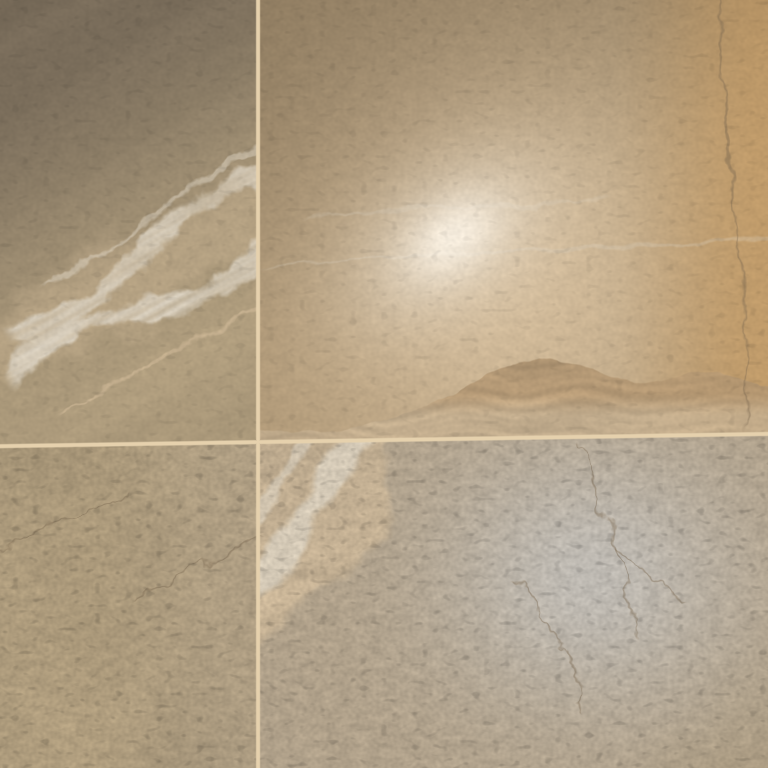
Reproduce this texture procedurally as a Shadertoy shader.

```glsl
// Polished sandstone wall: four large tiles split by two thin joints.
// Each tile has its own tone, veins or strata; gradient noise adds grain,
// and soft glows give the polished sheen.

const float JOINT_X = .336;
const float JOINT_Y = .419;
const float JOINT_TILT = .016;
const float JOINT_HALF = .0026;
const float GRAIN = .075;

const vec3 GROUT = vec3(.90, .82, .68);
const vec3 SHADE = vec3(.47, .42, .35);
const vec3 STONE = vec3(.67, .60, .48);
const vec3 TAN = vec3(.67, .58, .45);
const vec3 SAND = vec3(.82, .73, .60);
const vec3 AMBER = vec3(.76, .61, .41);
const vec3 DUNE = vec3(.69, .58, .44);
const vec3 GREY = vec3(.69, .63, .54);
const vec3 COOL = vec3(.75, .735, .71);
const vec3 VEIN = vec3(.84, .80, .73);
const vec3 CRACK = vec3(.47, .40, .31);
const vec3 LAMP = vec3(1., .97, .92);

// Crack ends: start.xy, end.xy
const int CRACKS = 7;
const vec4 CRACK_ENDS[CRACKS] = vec4[CRACKS](
    vec4(.75, .425, .79, .325), vec4(.79, .33, .835, .165),
    vec4(.665, .245, .74, .15), vec4(.738, .155, .762, .07),
    vec4(.80, .29, .895, .215), vec4(-.02, .275, .17, .365),
    vec4(.17, .215, .345, .305));

vec2 gradient(vec2 cell) {
    vec3 h = fract(cell.xyx * vec3(.1031, .1030, .0973));
    h += dot(h, h.yzx + 33.33);
    float angle = 6.2832 * fract((h.x + h.y) * h.z);
    return vec2(cos(angle), sin(angle));
}

float noise(vec2 p) {
    vec2 i = floor(p), f = p - i, e = vec2(1, 0);
    vec2 u = f * f * (3. - 2. * f);
    float low = mix(dot(gradient(i), f), dot(gradient(i + e), f - e), u.x);
    float high = mix(dot(gradient(i + e.yx), f - e.yx), dot(gradient(i + 1.), f - 1.), u.x);
    return mix(low, high, u.y);
}

float fbm(vec2 p) {
    float sum = 0., gain = 1.;
    for (int i = 0; i < 4; i++) {
        sum += gain * noise(p);
        p = mat2(1.6, 1.2, -1.2, 1.6) * p + 7.3;
        gain *= .5;
    }
    return sum;
}

float glow(vec2 q, vec2 radius) {
    q /= radius;
    return exp(-dot(q, q));
}

// Wandering, tapered stroke between two ends; bend makes it S-shaped
float stroke(vec2 p, vec4 ends, float bend, float width, float rough) {
    vec2 span = ends.zw - ends.xy, dir = normalize(span), q = p - ends.xy;
    float t = dot(q, dir) / length(span);
    float across = dir.x * q.y - dir.y * q.x - bend * sin(6.2832 * t) - rough * fbm(p * 24.);
    float w = width * (.8 + .9 * noise(vec2(t * 5., ends.x * 90.)));
    float soft = .0012 + .25 * width;
    float taper = smoothstep(0., .05, t) * (1. - smoothstep(.95, 1., t));
    return taper * (1. - smoothstep(w - soft, w + soft, abs(across)));
}

vec3 upperLeft(vec2 p) {
    float along = p.y - .55 * p.x;
    float bands = noise(vec2(along * 22., p.x * 2.));
    vec3 c = mix(STONE, SHADE, smoothstep(.48, .92, along + .03 * bands)) * (1. + .08 * bands);
    c = mix(c, SAND, .3 * stroke(p, vec4(-.02, .53, .38, .75), 0., .07, .03));
    float streak = .82 + .5 * noise(vec2(along * 120., p.x * 9.));
    c = mix(c, VEIN, .55 * stroke(p, vec4(.05, .625, .36, .82), -.006, .0035, .012));
    c = mix(c, VEIN, streak * stroke(p, vec4(.005, .56, .36, .775), -.018, .013, .014));
    c = mix(c, VEIN, streak * stroke(p, vec4(.005, .50, .36, .69), .022, .014, .014));
    return mix(c, SAND, .6 * stroke(p, vec4(.07, .46, .36, .61), 0., .0026, .01));
}

vec3 upperRight(vec2 p) {
    vec3 c = mix(TAN, SAND, glow(p - vec2(.67, .64), vec2(.28, .32)));
    c = mix(c, AMBER, .9 * smoothstep(.78, 1., p.x));
    c *= 1. - .16 * smoothstep(.45, 1., p.y - .5 * (p.x - JOINT_X));
    c = mix(c, VEIN, .3 * stroke(p, vec4(.33, .651, 1.03, .695), .003, .0025, .006));
    c = mix(c, VEIN, .25 * stroke(p, vec4(.39, .715, .8, .745), .004, .003, .009));
    // Dune outline with pale strata beneath
    float crest = .438 + .055 * smoothstep(.42, .66, p.x) + .006 * fbm(p.xx * 18.)
        + .04 * glow(vec2(p.x - .71, 0), vec2(.09)) + .022 * glow(vec2(p.x - .92, 0), vec2(.06));
    float strata = noise(vec2(p.x * 5., p.y * 110. + 3. * noise(p * 9.)));
    vec3 dune = mix(SAND * .93, DUNE, smoothstep(.455, .49, p.y)) * (1. + .16 * strata);
    c = mix(c, dune, .85 * (1. - smoothstep(-.0015, .0015, p.y - crest)));
    c = mix(c, CRACK, .42 * stroke(p, vec4(.938, 1.04, .972, .43), -.005, .0022, .01));
    // Lamp reflection: wide halo and core
    vec2 q = mat2(.8, -.6, .6, .8) * (p - vec2(.59, .69));
    c = mix(c, LAMP * .94, .5 * glow(q, vec2(.14, .09)));
    return mix(c, LAMP, .75 * glow(q, vec2(.065, .042)));
}

vec3 lowerRight(vec2 p) {
    vec3 c = mix(GREY, STONE * .96, smoothstep(.75, 1.25, p.x - p.y + .1 * fbm(p * 5.)));
    c = mix(c, COOL, .95 * glow(p - vec2(.77, .25), vec2(.19, .17)));
    // Pale corner with curved veins
    float rim = min(.508 - p.x, .78 * (p.y - .16 - .8 * (p.x - JOINT_X))) + .018 * fbm(p * 16.);
    float flow = p.y - 1.2 * p.x + 1.3 * p.x * p.x;
    vec3 pale = mix(GREY, SAND, .7) * (1. + .12 * noise(vec2(flow * 55., p.x * 4.)));
    c = mix(c, pale, .8 * smoothstep(-.004, .012, rim));
    c = mix(c, VEIN, .9 * stroke(p, vec4(.31, .215, .5, .46), -.008, .022, .01));
    return mix(c, VEIN, .7 * stroke(p, vec4(.31, .3, .43, .46), -.004, .009, .008));
}

void mainImage(out vec4 fragColor, in vec2 fragCoord) {
    vec2 p = fragCoord / iResolution.xy;
    float pixel = 1. / min(iResolution.x, iResolution.y);
    vec2 joint = p - vec2(JOINT_X, JOINT_Y + JOINT_TILT * p.x);
    bool left = joint.x < 0., top = joint.y > 0.;
    vec3 plain = mix(STONE, GREY, .5 * smoothstep(.1, .35, p.x)) * (1. + .07 * fbm(p * 6.));
    vec3 c = top ? (left ? upperLeft(p) : upperRight(p)) : (left ? plain : lowerRight(p));
    for (int i = 0; i < CRACKS; i++)
        c = mix(c, CRACK, .42 * stroke(p, CRACK_ENDS[i], .004, .0016, .018));
    // Grain and dark flecks, stronger on the lower tiles
    float fleck = smoothstep(.18, .55, noise(p * vec2(75, 130)));
    float grain = GRAIN * (noise(p * 190.) + fbm(p * vec2(50, 85))) - .12 * fleck;
    c *= 1. + (top ? .5 : 1.) * grain;
    // Grout
    float d = min(abs(joint.x), abs(joint.y)) - JOINT_HALF;
    c = mix(c, GROUT, 1. - smoothstep(-pixel, pixel, d));
    fragColor = vec4(clamp(c, 0., 1.), 1.);
}
```
